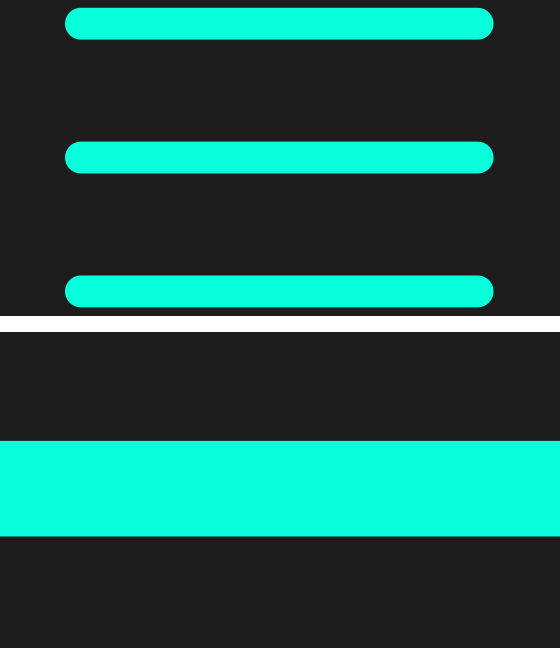
Top: the whole. Bottom: its middle third, enlarged.
This pattern is drawn by a Shadertoy shader. Its source:

```glsl
// Three wide turquoise capsule bars stacked evenly on a charcoal ground.

const vec3 CHARCOAL = vec3(0.114, 0.114, 0.114);
const vec3 TURQUOISE = vec3(0.035, 0.995, 0.86);

// Lengths are fractions of the canvas height.
const float BAR_SPACING = 0.4236;
const float BAR_RADIUS = 0.0504;
const float BAR_HALF_LENGTH = 0.678;
const vec2 MIDDLE_BAR = vec2(-0.0023, 0.0014);

// Folds a coordinate into cells centred on zero.
float repeatCentered(float x, float spacing) {
    return x - spacing * floor(x / spacing + 0.5);
}

// Signed distance to a horizontal capsule.
float capsuleDistance(vec2 p, float halfLength, float radius) {
    float beyondCap = max(abs(p.x) - (halfLength - radius), 0.0);
    return length(vec2(beyondCap, p.y)) - radius;
}

// Coverage of a shape over one pixel.
float coverage(float dist, float pixel) {
    return clamp(0.5 - dist / pixel, 0.0, 1.0);
}

void mainImage(out vec4 fragColor, in vec2 fragCoord) {
    float pixel = 1.0 / iResolution.y;
    vec2 p = (fragCoord - 0.5 * iResolution.xy) * pixel - MIDDLE_BAR;

    // One bar per row
    p.y = repeatCentered(p.y, BAR_SPACING);
    float bar = coverage(capsuleDistance(p, BAR_HALF_LENGTH, BAR_RADIUS), pixel);

    fragColor = vec4(mix(CHARCOAL, TURQUOISE, bar), 1.0);
}
```
